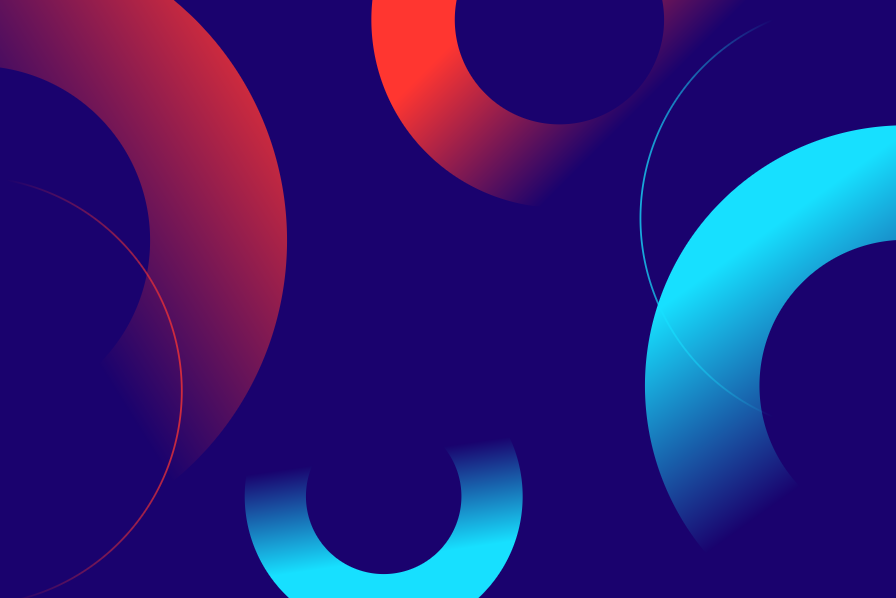
Reproduce this background procedurally as a Shadertoy shader.

```glsl
const vec3 NAVY = vec3(0.10, 0.008, 0.43);
const vec3 RED  = vec3(1.0, 0.21, 0.19);
const vec3 CYAN = vec3(0.09, 0.88, 1.0);

// Antialiased ring between two radii
float ring(vec2 p, vec2 center, float inner, float outer) {
    float d = abs(length(p - center) - 0.5 * (inner + outer)) - 0.5 * (outer - inner);
    return clamp(0.5 - d * iResolution.y, 0.0, 1.0);
}

// Linear opacity ramp: 0 at the first point, 1 at the second
float fade(vec2 p, vec2 clearAt, vec2 solidAt) {
    vec2 axis = solidAt - clearAt;
    return clamp(dot(p - clearAt, axis) / dot(axis, axis), 0.0, 1.0);
}

void mainImage(out vec4 fragColor, in vec2 fragCoord) {
    vec2 p = fragCoord / iResolution.y;
    vec3 color = NAVY;

    // Wide red rings: left and top
    float leftRing = ring(p, vec2(-0.041, 0.598), 0.292, 0.521);
    color = mix(color, RED, leftRing * fade(p, vec2(0.225, 0.293), vec2(0.723, 0.604)));
    float topRing = ring(p, vec2(0.9355, 0.967), 0.175, 0.3145);
    color = mix(color, RED, topRing * fade(p, vec2(1.064, 0.814), vec2(0.854, 1.024)));

    // Wide cyan rings: bottom and right
    float bottomRing = ring(p, vec2(0.6416, 0.170), 0.130, 0.2324);
    color = mix(color, CYAN, bottomRing * fade(p, vec2(0.635, 0.238), vec2(0.660, 0.066)));
    float rightRing = ring(p, vec2(1.514, 0.355), 0.244, 0.4355);
    color = mix(color, CYAN, rightRing * fade(p, vec2(1.260, 0.131), vec2(1.039, 0.439)));

    // Hairline arcs
    float redArc = ring(p, vec2(-0.055, 0.346), 0.3575, 0.3605);
    color = mix(color, RED, redArc * fade(p, vec2(0.01, 0.346), vec2(0.40, 0.346)));
    float cyanArc = ring(p, vec2(1.430, 0.635), 0.3575, 0.3605);
    color = mix(color, CYAN, cyanArc * fade(p, vec2(1.293, 0.635), vec2(1.0, 0.635)));

    fragColor = vec4(color, 1.0);
}
```
